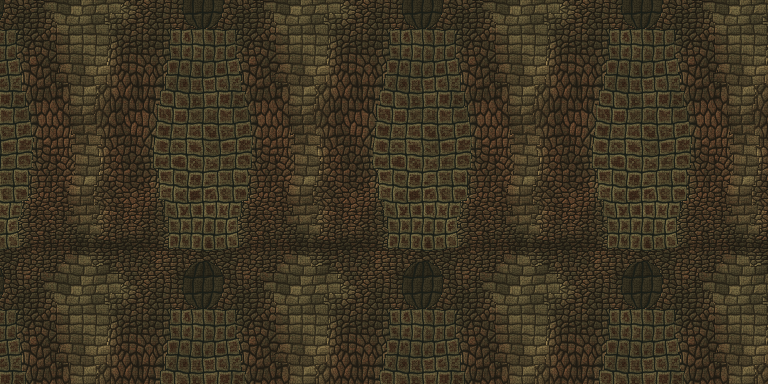
Give the GLSL for this texture, as a Shadertoy shader.

```glsl
// Tiled reptile hide: a plated back, a pale belly strip and a head knob set in pebbled skin.
// Pebbles are wrapped cellular noise, plates are rounded boxes on bowed rows, and
// a height difference toward the light gives the embossing. Heights are in canvas heights.

const float TAU = 6.2831853;
const vec2 TILE = vec2(0.5714, 0.729);      // size of one repeat
const vec2 ORIGIN = vec2(0.529, 0.013);     // head centre, measured from the top left
const vec2 PEBBLES = vec2(33.0, 46.0);      // cells per repeat
const vec2 PORES = vec2(88.0, 120.0);
const float BACK_START = 0.064;
const float BACK_ROW = 0.041;
const float BACK_ROWS = 14.0;
const float BACK_HALF_COLUMNS = 3.0;
const float BELLY_ROWS = 28.0;
const float BELLY_COLUMN = 0.034;
const vec2 HEAD_RADIUS = vec2(0.055, 0.064);
const float LINE = 0.0042;
const float CREASE = 0.625;
const float RELIEF = 0.42;
const float CRACKS = 0.26;                  // depth of the fine cracks
const vec2 LIGHT = vec2(-0.0016, -0.0024);

const vec3 RUST = vec3(0.310, 0.215, 0.140);
const vec3 UMBER = vec3(0.235, 0.212, 0.140);
const vec3 OLIVE = vec3(0.310, 0.282, 0.185);
const vec3 PALE = vec3(0.415, 0.380, 0.240);
const vec3 TEAL_GROOVE = vec3(0.095, 0.108, 0.085);
const vec3 BROWN_GROOVE = vec3(0.115, 0.100, 0.070);

struct Skin { float inset, height, id, back, belly, head; };

float hash(vec2 p) {
    vec3 h = fract(p.xyx * 0.1031);
    h += dot(h, h.yzx + 33.33);
    return fract((h.x + h.y) * h.z);
}

// Wrapped cellular noise: nearest distance, gap to the second nearest, cell id
vec3 cells(vec2 uv, vec2 count) {
    vec2 g = uv * count, base = floor(g);
    vec3 best = vec3(9.0, 9.0, 0.0);
    for (int j = -1; j <= 1; j++)
    for (int i = -1; i <= 1; i++) {
        vec2 c = base + vec2(i, j), w = mod(c, count);
        vec2 seed = c + 0.15 + 0.7 * vec2(hash(w), hash(w + 57.0));
        float d = length(seed - g);
        if (d < best.x) best = vec3(d, best.x, hash(w + 113.0));
        else best.y = min(best.y, d);
    }
    return vec3(best.x, best.y - best.x, best.z);
}

// Depth inside a rounded box; f runs from 0 to 1 over the box
float plate(vec2 f, vec2 size) {
    float r = 0.13 * min(size.x, size.y);
    vec2 q = (abs(f - 0.5) - 0.5) * size + r;
    return r - length(max(q, 0.0)) - min(max(q.x, q.y), 0.0);
}

float bump(float v, float centre, float width) {
    float t = (v - centre) / width;
    return exp(-t * t);
}

float bellyWidth(float turn) {
    float v = fract(turn) * TILE.y;
    float nearHead = (fract(turn + 0.5) - 0.5) * TILE.y;
    float w = 0.034 + 0.024 * (1.0 - smoothstep(0.14, 0.36, v)) + 0.055 * bump(nearHead, 0.0, 0.05);
    return w * (1.0 - bump(v, CREASE, 0.03));
}

Skin skin(vec2 q) {
    vec2 uv = (q - ORIGIN) / TILE;
    uv += 0.003 * sin(TAU * (uv.yx * vec2(5.0, 4.0) + uv * vec2(2.0, 3.0)));
    uv += 0.0014 * sin(TAU * (uv.yx * vec2(19.0, 17.0) + uv * vec2(11.0, 13.0)));
    float x = (fract(uv.x + 0.5) - 0.5) * TILE.x;
    float v = fract(uv.y) * TILE.y;
    float headY = (fract(uv.y + 0.5) - 0.5) * TILE.y;
    float bellyX = (fract(uv.x) - 0.5) * TILE.x + 0.01;

    // Pebbles, flattened toward the crease
    vec3 c = cells(uv + vec2(0.0, 0.09 * sin(TAU * (uv.y - CREASE / TILE.y))), PEBBLES);
    float inset = 0.72 * c.y * TILE.x / PEBBLES.x;
    Skin s = Skin(inset, smoothstep(0.0, 0.007, inset), c.z, 0.0, 0.0, 0.0);

    // Belly strip: staggered plates on bowed rows, ragged at the sides
    float bellyRow = (uv.y + 0.9 * bellyX * bellyX) * BELLY_ROWS;
    float row = mod(floor(bellyRow), BELLY_ROWS);
    float column = bellyX / BELLY_COLUMN + 0.9 * hash(vec2(row, 7.0));
    float halfWidth = bellyWidth((row + 0.5) / BELLY_ROWS) + 0.025 * (hash(vec2(row, 3.0)) - 0.5);
    s.belly = 1.0 - smoothstep(-0.025, 0.035, abs(bellyX) - bellyWidth(uv.y));
    if (abs(floor(column) + 0.5) * BELLY_COLUMN < halfWidth) {
        s.inset = plate(fract(vec2(column, bellyRow)), vec2(BELLY_COLUMN * 1.3, TILE.y / BELLY_ROWS));
        s.height = smoothstep(0.0, 0.009, s.inset);
        s.id = hash(vec2(floor(column) + 40.0, row));
    }

    // Back: rows widen toward the middle of the body
    float backRow = (v - BACK_START + 0.5 * x * x) / BACK_ROW;
    row = floor(backRow);
    halfWidth = 0.08 + 0.047 * bump(BACK_START + (row + 0.5) * BACK_ROW, 0.38, 0.19);
    halfWidth += 0.008 * (hash(vec2(row, 21.0)) - 0.5);
    column = x / halfWidth * BACK_HALF_COLUMNS;
    if (row >= 0.0 && row < BACK_ROWS) {
        s.back = 0.5 - 0.5 * smoothstep(0.0, 0.035, abs(x) - halfWidth);
        if (abs(column) < BACK_HALF_COLUMNS) {
            s.inset = plate(fract(vec2(column, backRow)), vec2(1.25 * halfWidth / BACK_HALF_COLUMNS, BACK_ROW));
            s.height = smoothstep(0.0, 0.012, s.inset);
            s.id = hash(vec2(floor(column) + 9.0, row + 80.0));
            s.back = 1.0;
        }
    }

    // Head knob: plates that converge at both ends
    vec2 h = vec2(x, headY) / HEAD_RADIUS;
    if (dot(h, h) < 1.0) {
        float span = sqrt(1.0 - h.y * h.y);
        vec2 grid = vec2(2.0 * h.x / span, 1.5 * h.y + 0.5);
        s.inset = plate(fract(grid), HEAD_RADIUS * vec2(0.5 * span, 0.667));
        s.height = smoothstep(0.0, 0.01, s.inset);
        s.id = hash(floor(grid) + 31.0);
        s.head = 1.0;
    }
    return s;
}

void mainImage(out vec4 fragColor, in vec2 fragCoord) {
    vec2 q = fragCoord / iResolution.y;
    q.y = 1.0 - q.y;
    vec2 uv = (q - ORIGIN) / TILE;
    float v = fract(uv.y) * TILE.y;
    Skin s = skin(q);
    float relief = s.height - skin(q + LIGHT).height;

    // Broad stains and fine pores
    float stain = 0.5 * sin(TAU * (2.0 * uv.x + uv.y) + 2.0 * sin(TAU * 3.0 * uv.y))
                + 0.5 * sin(TAU * (3.0 * uv.y - uv.x) + 2.0 * sin(TAU * 4.0 * uv.x));
    vec3 pore = cells(uv, PORES);

    // Dye by body part
    float flank = smoothstep(0.06, 0.24, v) * (1.0 - smoothstep(0.52, 0.62, v));
    float rust = 0.25 + 0.4 * flank + 0.25 * stain + 0.3 * (s.id - 0.5) + 0.6 * (pore.z - 0.5);
    vec3 color = mix(UMBER, RUST, clamp(rust, 0.0, 1.0));
    color = mix(color, mix(OLIVE, PALE, s.id), s.belly * (0.55 + 0.25 * stain));
    float core = smoothstep(0.004, 0.011, s.inset) * (0.5 + 0.4 * s.id + 0.8 * (pore.z - 0.5));
    vec3 plated = mix(OLIVE, PALE, 0.2 + 0.4 * smoothstep(0.2, 0.5, v));
    color = mix(color, mix(plated, RUST * 0.68, clamp(core, 0.0, 1.0)), s.back);
    color = mix(color, UMBER * 0.8, s.head);

    // Light, wear, cracks and grooves
    color *= 0.92 + 0.16 * s.id + 0.08 * stain;
    color *= 1.0 + RELIEF * relief;
    color *= 1.08 - CRACKS * (1.0 - smoothstep(0.0, 0.4, pore.y));
    color *= 1.0 - 0.25 * bump(v, CREASE, 0.02) * (1.0 - s.back);
    vec3 groove = mix(BROWN_GROOVE, TEAL_GROOVE, max(s.back, s.head));
    groove = mix(groove, color, 0.3 * s.belly * (1.0 - s.back));
    float fill = smoothstep(0.0, max(LINE, 1.2 / iResolution.y), s.inset);
    fragColor = vec4(mix(groove, color, fill), 1.0);
}
```
